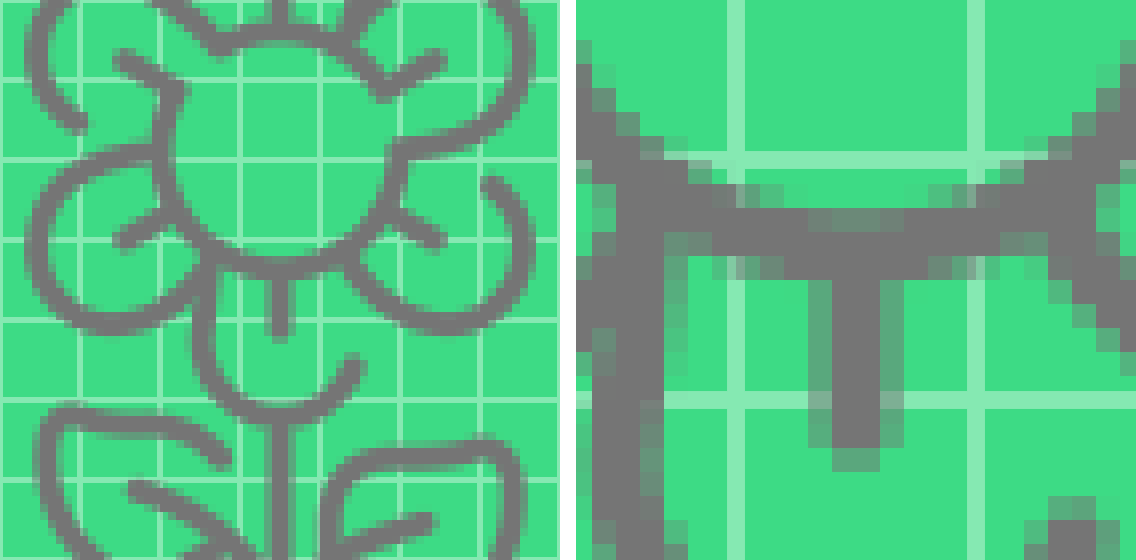
Left: the whole. Right: its middle third, enlarged.
This pattern is drawn by a Shadertoy shader. Its source:

```glsl
// Blocky grey outline of a six-petalled flower with leaves over a green seven-by-seven grid.

const float PI = 3.14159;
const float GRID_CELLS = 7.0;
const float BLOCKS = 70.0;
const float STROKE_HALF = 1.5;  // in blocks
const float LINE_HALF = 0.037;  // in grid cells
const vec3 GREEN = vec3(0.24, 0.86, 0.52);
const vec3 GREY = vec3(0.46);

float segment(vec2 p, vec2 a, vec2 b) {
    vec2 ab = b - a;
    return length(p - a - ab * clamp(dot(p - a, ab) / dot(ab, ab), 0.0, 1.0));
}

// Distance to an arc between two angles in degrees
float arc(vec2 p, vec2 centre, float radius, float fromDeg, float toDeg) {
    float middle = radians(0.5 * (fromDeg + toDeg));
    float halfSpan = radians(0.5 * (toDeg - fromDeg));
    vec2 d = p - centre;
    float turn = mod(atan(d.y, d.x) - middle + PI, 2.0 * PI) - PI;
    float angle = middle + clamp(turn, -halfSpan, halfSpan);
    return length(d - radius * vec2(cos(angle), sin(angle)));
}

// Distance to a quadratic curve, walked in short segments
float curve(vec2 p, vec2 a, vec2 control, vec2 b) {
    const int STEPS = 8;
    float nearest = 1e3;
    vec2 last = a;
    for (int i = 1; i <= STEPS; i++) {
        float t = float(i) / float(STEPS);
        vec2 next = mix(mix(a, control, t), mix(control, b, t), t);
        nearest = min(nearest, segment(p, last, next));
        last = next;
    }
    return nearest;
}

// Broken central ring with six evenly turned ticks
float flowerHeart(vec2 p, vec2 centre, float radius) {
    float d = min(arc(p, centre, radius, -120.0, -30.0), arc(p, centre, radius, 0.0, 210.0));
    vec2 q = p - centre;
    float angle = mod(atan(q.y, q.x), PI / 3.0) - PI / 6.0;
    vec2 folded = length(q) * vec2(cos(angle), sin(angle));
    return min(d, segment(folded, vec2(radius, 0.0), vec2(22.3, 0.0)));
}

float petals(vec2 p, vec2 upper, vec2 lower, float radius) {
    vec2 flip = vec2(-1.0, 1.0);
    vec2 mirrored = vec2(abs(p.x), p.y);
    // Lower pair
    float d = arc(mirrored, lower, radius, 0.0, 90.0);
    d = min(d, curve(mirrored, vec2(8.6, 32.9), vec2(13.8, 40.3), lower + vec2(0.0, radius)));
    d = min(d, arc(p, lower, radius, -53.0, 0.0));
    d = min(d, curve(p, vec2(-30.4, 31.0), vec2(-30.0, 20.0), vec2(-15.0, 18.9)));
    // Upper pair
    d = min(d, arc(p, upper, radius, -80.0, 0.0));
    d = min(d, curve(p, vec2(30.4, 6.8), vec2(30.0, 17.8), vec2(15.0, 18.7)));
    d = min(d, curve(p, vec2(8.6, 4.5), vec2(12.0, -2.0), vec2(20.0, -3.0)));
    d = min(d, arc(p, upper * flip, radius, 118.0, 260.0));
    d = min(d, curve(p, vec2(-7.7, 5.8), vec2(-12.0, 0.5), vec2(-20.0, -3.0)));
    // Top and bottom
    d = min(d, segment(p, vec2(8.4, 4.6), vec2(9.8, 0.0)));
    d = min(d, arc(p, vec2(0.0, 42.4), 9.8, 21.0, 180.0));
    return min(d, segment(p, vec2(-9.8, 42.4), vec2(-8.8, 33.0)));
}

float leaves(vec2 p) {
    // Left blade and vein
    float d = curve(p, vec2(-7.4, 57.2), vec2(-11.0, 53.1), vec2(-16.5, 53.1));
    d = min(d, curve(p, vec2(-16.5, 53.1), vec2(-21.0, 53.4), vec2(-25.5, 52.0)));
    d = min(d, curve(p, vec2(-25.5, 52.0), vec2(-29.3, 51.6), vec2(-29.2, 57.5)));
    d = min(d, curve(p, vec2(-29.2, 57.5), vec2(-29.0, 66.0), vec2(-22.0, 71.0)));
    d = min(d, curve(p, vec2(-17.8, 61.3), vec2(-9.5, 63.6), vec2(-3.0, 71.0)));
    d = min(d, segment(p, vec2(-6.5, 67.5), vec2(-12.0, 71.0)));
    // Right blade and vein
    d = min(d, segment(p, vec2(6.3, 71.0), vec2(6.2, 65.0)));
    d = min(d, curve(p, vec2(6.2, 65.0), vec2(6.5, 57.6), vec2(14.0, 57.2)));
    d = min(d, curve(p, vec2(14.0, 57.2), vec2(21.0, 57.5), vec2(25.0, 56.0)));
    d = min(d, curve(p, vec2(25.0, 56.0), vec2(29.2, 56.0), vec2(29.2, 62.0)));
    d = min(d, curve(p, vec2(29.2, 62.0), vec2(29.2, 67.0), vec2(27.0, 71.0)));
    return min(d, curve(p, vec2(18.0, 65.4), vec2(12.0, 67.0), vec2(6.0, 69.8)));
}

// Snap to block centres, with a soft step at block edges
vec2 snapToBlocks(vec2 p, vec2 softness) {
    vec2 shifted = p - 0.5;
    return floor(shifted) + 0.5 + smoothstep(0.5 - softness, 0.5 + softness, fract(shifted));
}

float gridLines(vec2 uv, float cells, float halfWidth, vec2 pixel) {
    vec2 d = abs(fract(uv * cells + 0.5) - 0.5);
    vec2 soft = 0.5 * cells * pixel;
    vec2 line = 1.0 - smoothstep(halfWidth - soft, halfWidth + soft, d);
    return max(line.x, line.y);
}

void mainImage(out vec4 fragColor, in vec2 fragCoord) {
    vec2 pixel = 1.0 / iResolution.xy;
    vec2 uv = fragCoord * pixel;
    vec3 color = mix(GREEN, vec3(1.0), 0.37 * gridLines(uv, GRID_CELLS, LINE_HALF, pixel));

    // Block units: x from the stem, y down from the top
    vec2 p = snapToBlocks(vec2(uv.x, 1.0 - uv.y) * BLOCKS, 0.5 * BLOCKS * pixel);
    p.x -= 0.5 * BLOCKS;
    float d = flowerHeart(p, vec2(0.0, 18.8), 14.9);
    d = min(d, petals(p, vec2(20.8, 6.8), vec2(20.8, 31.0), 9.6));
    d = min(d, leaves(p));
    d = min(d, segment(p, vec2(0.0, 52.2), vec2(0.0, 72.0)));
    float ink = clamp(STROKE_HALF + 0.5 - d, 0.0, 1.0);
    fragColor = vec4(mix(color, GREY, ink), 1.0);
}
```
